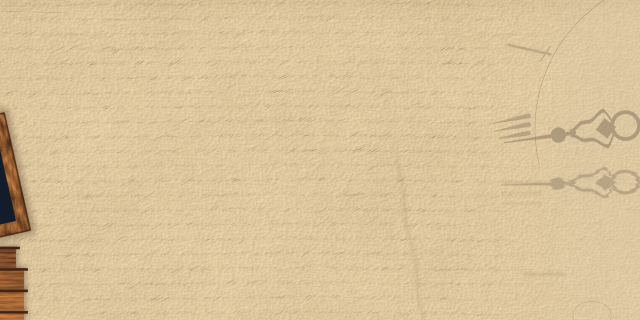
Give the GLSL for this background, as a WebGL 2 fragment shader.

```glsl
#version 300 es
precision highp float;
// Aged handwritten parchment with a framed slate, stacked books and faded clock parts.
uniform vec2 u_resolution;
out vec4 outColor;

const vec3 PAPER = vec3(.915, .825, .66);
const vec3 TAN = vec3(.775, .68, .52);
const vec3 INK = vec3(.5, .42, .32);
const vec3 FADED = vec3(.62, .55, .44);
const vec3 WOOD = vec3(.66, .42, .21);
const vec3 DARK = vec3(.25, .14, .08);
const vec3 SLATE = vec3(.07, .11, .17);

float hash(vec2 p) {
  p = fract(p * vec2(.1031, .1137));
  p += dot(p, p.yx + 33.33);
  return fract((p.x + p.y) * p.x * 7.31);
}

float fill(float d, float soft) { return 1. - smoothstep(-soft, soft, d); }

mat2 rotation(float a) { return mat2(cos(a), -sin(a), sin(a), cos(a)); }

float segment(vec2 p, vec2 a, vec2 b) {
  vec2 ab = b - a;
  return length(p - a - ab * clamp(dot(p - a, ab) / dot(ab, ab), 0., 1.));
}

float box(vec2 p, vec2 size) {
  vec2 d = abs(p) - size;
  return length(max(d, 0.)) + min(max(d.x, d.y), 0.);
}

// Distance to the nearest scattered cell point
float cellular(vec2 p) {
  float nearest = 2.;
  for (int k = 0; k < 9; k++) {
    vec2 c = floor(p) + vec2(k % 3 - 1, k / 3 - 1);
    nearest = min(nearest, length(p - c - vec2(hash(c + 60.), hash(c + 131.))));
  }
  return nearest;
}

float waves(vec2 p) {
  float sum = 0., amp = .5;
  for (int i = 0; i < 4; i++) {
    sum += amp * sin(p.x + 1.7 * sin(p.y)) * sin(p.y * 1.2 + 1.3 * sin(p.x * .8));
    p = rotation(.9) * p * 1.9 + 2.3;
    amp *= .6;
  }
  return sum;
}

// Rows of slanted pen strokes with random height, position and strength
float script(vec2 p, float spacing, float reach, float soft) {
  const float pitch = .046;
  float y = p.y / pitch + .08 * sin(p.x * 5.);
  float row = floor(y);
  float rise = (fract(y) - .5) * pitch;
  float x = (p.x - 1.7 * rise) / spacing + 20. + hash(vec2(row, 7)) * 9.;
  vec2 id = vec2(floor(x), row + 40.);
  float offset = (fract(x) - .3 - .4 * hash(id)) * spacing * .5;
  float tall = reach * (.25 + .75 * hash(id + 17.));
  float lift = rise - .006 * (hash(id + 29.) - .5);
  return fill(abs(offset) - .0007, soft) * fill(abs(lift) - tall, soft) * smoothstep(.15, .9, hash(id + 53.));
}

// Ornamental pointer along +x: needle, hub, bell outline, diamond and ring
float clockHand(vec2 p) {
  float d = segment(p, vec2(-.17, 0), vec2(.05, 0)) - mix(.002, .006, smoothstep(-.17, 0., p.x));
  d = min(d, length(p) - .024);
  float bell = .006 + .022 * smoothstep(.04, .08, p.x) + .028 * smoothstep(.1, .15, p.x);
  bell -= .042 * smoothstep(.148, .18, p.x);
  d = min(d, max((abs(abs(p.y) - bell) - .006) * .8, abs(p.x - .105) - .068));
  d = min(d, (abs(p.x - .15) + abs(p.y) - .032) * .7);
  return min(d, abs(length(p - vec2(.212, 0)) - .042) - .006);
}

vec3 paper(vec2 p, float soft) {
  // Embossed grain from two shifted cell fields
  vec2 g = p * vec2(95, 115);
  float grain = cellular(g) - cellular(g + vec2(.45, -.45));
  float tone = .31 + .42 * grain + .11 * waves(p * 5.) + .14 * waves(p * 75.);
  tone += .16 * smoothstep(.93, 1., p.y) + .12 * fill(length(p - vec2(.38, .36)) - .02, .04);
  vec3 col = mix(PAPER, TAN, tone);
  col = mix(col, vec3(.86, .79, .67), .3 * smoothstep(1.5, 1.9, p.x));
  // Small letters, tall loops and low flecks
  float marks = script(p, .0125, .005, soft) + .8 * script(p + vec2(.013, .002), .05, .015, soft);
  marks += .8 * script(p * vec2(.6, 1) + vec2(.4, .004), .011, .0022, soft);
  float words = .65 + .35 * waves(p * vec2(22, 45));
  col = mix(col, INK, .6 * min(marks, 1.3) * words * (1. - .75 * smoothstep(1.4, 1.7, p.x)));
  float pen = min(segment(p, vec2(0, .965), vec2(.21, .96)), segment(p, vec2(.71, .726), vec2(.735, .737)));
  col = mix(col, INK, .5 * fill(pen, soft));
  // Vertical crease
  float crease = abs(p.x - 1.325 + .17 * p.y + .004 * sin(p.y * 25.));
  return mix(col, INK, .15 * fill(crease - .004, .014) * (1. - smoothstep(.35, .7, p.y)));
}

vec3 clockParts(vec3 col, vec2 p, float soft) {
  float arc = abs(length(p - vec2(2.153, .598)) - .481) - .001;
  col = mix(col, FADED, .6 * fill(arc, soft) * smoothstep(.47, .5, p.y));
  col = mix(col, FADED, .75 * fill(clockHand(rotation(.14) * (p - vec2(1.745, .578))), soft));
  vec2 mirrored = (p - vec2(1.742, .426)) * vec2(1, 1.25);
  mirrored.x += .003 * sin(p.y * 420.);
  col = mix(col, FADED, .6 * fill(clockHand(rotation(.03) * mirrored), soft * 2.));
  // Dial ticks and their blurred echoes
  for (float k = 0.; k < 3.; k++) {
    float tick = segment(p, vec2(1.53 + .015 * k, .612 - .022 * k), vec2(1.652, .638 - .027 * k));
    tick -= mix(.001, .007, smoothstep(1.53, 1.65, p.x));
    float echo = segment(p, vec2(1.57, .43 - .033 * k), vec2(1.69, .43 - .033 * k));
    col = mix(col, FADED, .6 * fill(tick, soft) + .2 * fill(echo - .003, .008));
  }
  float bar = segment(p, vec2(1.59, .86), vec2(1.72, .83)) - .004;
  bar = min(bar, segment(p, vec2(1.69, .81), vec2(1.72, .855)) - .002);
  float smear = segment(p, vec2(1.64, .143), vec2(1.76, .143)) - .003;
  float curl = abs(length((p - vec2(1.85, .015)) * vec2(1, 1.4)) - .06) - .001;
  col = mix(col, FADED, .35 * fill(smear, .01) + .5 * fill(min(bar, curl), soft));
  return mix(col, PAPER, .7 * fill(length(p - vec2(1.62, .71)) - .01, .012));
}

vec3 books(vec3 col, vec2 p, float soft) {
  for (float k = 0.; k < 4.; k++) {
    float top = .229 - .067 * k, width = .05 + .025 * min(k, 1.);
    float pages = box(p - vec2(0, top - .034), vec2(width, .034));
    float cover = box(p - vec2(0, top - .004), vec2(width + .012, .004));
    float streak = .25 + .45 * waves(p * vec2(14, 190) + k);
    col = mix(col, INK * .7, .35 * fill(pages - .008, .015));
    col = mix(col, mix(DARK * 1.6, WOOD * 1.25, streak + .16 * k), fill(pages, soft));
    col = mix(col, DARK, fill(cover, soft));
  }
  return col;
}

vec3 slate(vec3 col, vec2 p, float soft) {
  vec2 q = rotation(.22) * (p - vec2(-.139, .421));
  float frame = box(q, vec2(.195, .185)) - .005, panel = box(q, vec2(.16, .15));
  vec3 wood = mix(WOOD, DARK, .35 + .7 * waves(q * vec2(90, 35)));
  wood = mix(wood, DARK, .75 * fill(abs(frame) - .005, soft));
  col = mix(col, INK * .75, .5 * fill(frame - .01, .022));
  col = mix(col, wood, fill(frame, soft));
  return mix(col, SLATE, fill(panel, soft));
}

void main() {
  vec2 p = gl_FragCoord.xy / u_resolution.y;
  float soft = .7 / u_resolution.y;
  vec3 col = clockParts(paper(p, soft), p, soft);
  outColor = vec4(slate(books(col, p, soft), p, soft), 1);
}
```
